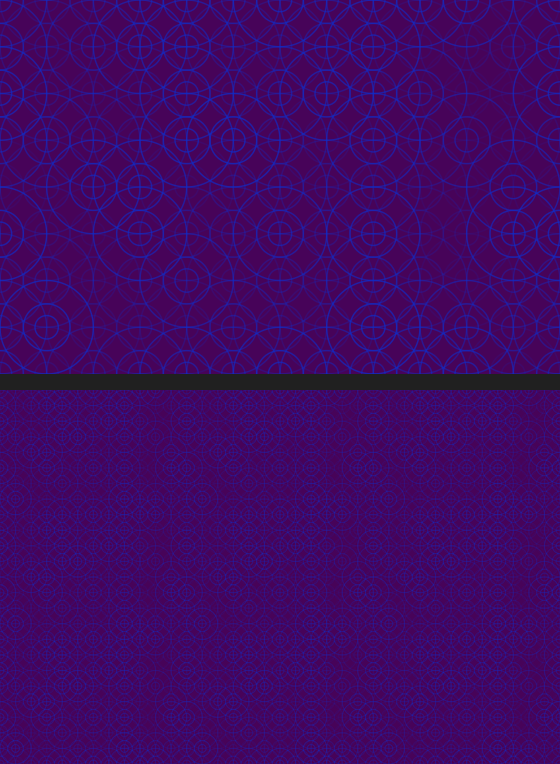
Top: one tile. Bottom: repeated 3 by 3.
A WebGL 2 fragment shader for this pattern:

```glsl
#version 300 es
precision highp float;

uniform vec2 u_resolution;
out vec4 fragColor;

#define REPEATS vec2(12.0, 8.0)
#define RADII vec3(0.25, 0.5, 1.0)
#define LINE_WIDTH 0.031
#define FAINTEST 0.10
#define STRONGEST 0.72
#define SEED 7.0
#define GROUND vec3(0.28, 0.01, 0.35)
#define INK vec3(0.06, 0.17, 0.78)

float hash(vec2 p) {
    vec3 q = fract(vec3(p.xyx) * 0.1031 + SEED * 0.137);
    q += dot(q, q.yzx + 33.33);
    return fract((q.x + q.y) * q.z);
}

// Distance to the nearest of three concentric rings
float ringDistance(vec2 p) {
    vec3 d = abs(length(p) - RADII);
    return min(d.x, min(d.y, d.z));
}

// Opacity shared by all rings of one repeat, wrapping at the edges
float ringOpacity(vec2 cell) {
    return mix(FAINTEST, STRONGEST, hash(mod(cell, REPEATS)));
}

void main() {
    vec2 p = gl_FragCoord.xy / u_resolution * REPEATS;
    float pixel = REPEATS.y / u_resolution.y;
    vec2 base = floor(p);

    // Layer the translucent rings of every centre within reach
    float clear = 1.0;
    for (int y = -1; y <= 2; y++) {
        for (int x = -1; x <= 2; x++) {
            vec2 center = base + vec2(x, y);
            float d = ringDistance(p - center);
            float coverage = clamp((0.5 * LINE_WIDTH - d) / pixel + 0.5, 0.0, 1.0);
            clear *= 1.0 - coverage * ringOpacity(center);
        }
    }

    fragColor = vec4(mix(INK, GROUND, clear), 1.0);
}
```
